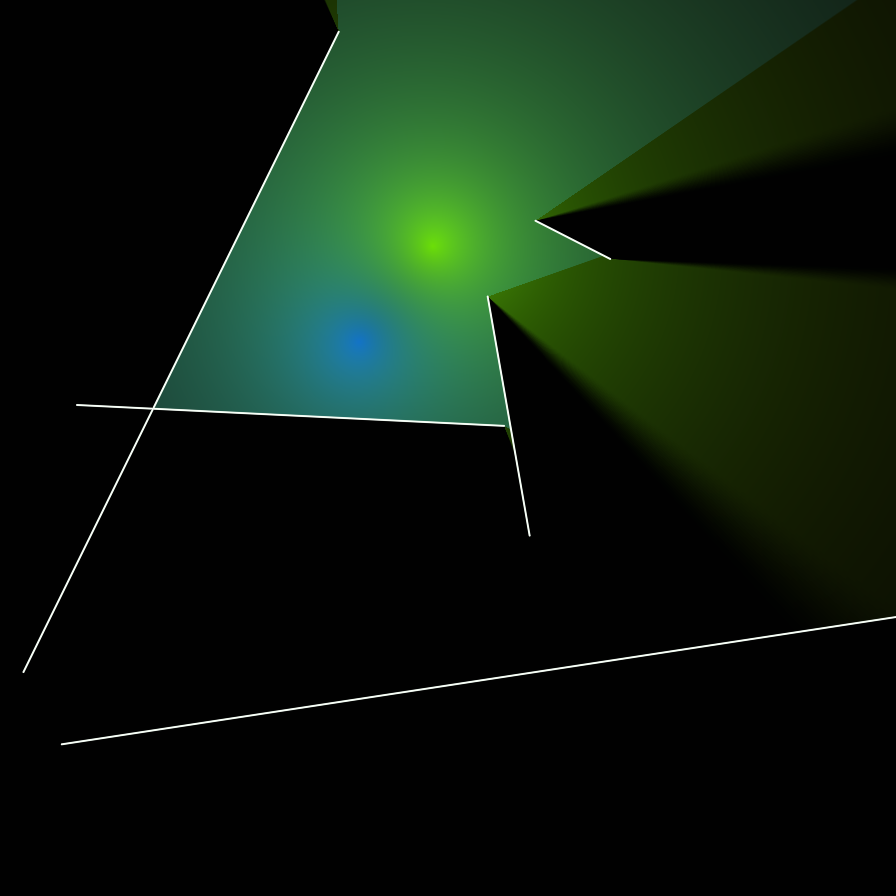
Give the GLSL for this background, as a three.js fragment shader.

```glsl
// Two coloured lamps shine over a dark floor crossed by thin white walls.
// Each lamp is sampled along its width; samples whose ray to the point
// crosses a wall are blocked, which gives sharp or soft shadow edges.

#define GREEN_POS vec2(0.483, 0.725)
#define BLUE_POS vec2(0.401, 0.6185)
#define GREEN vec3(0.47, 0.97, 0.03)
#define OLIVE vec3(0.56, 0.76, 0.06)
#define BLUE vec3(0.08, 0.50, 0.87)
#define GREEN_RADIUS 0.0075
#define BLUE_RADIUS 0.0006
#define CORE_SIZE 0.06
#define LINE_WIDTH 0.0011
#define LINE_SOFT 0.0007
#define WALLS 5
#define SAMPLES 24

varying vec2 vUv;

// End points of each wall: xy to zw.
vec4 wall(int i) {
  if (i == 0) return vec4(0.3780, 0.9645, 0.0262, 0.2500);
  if (i == 1) return vec4(0.0860, 0.5480, 0.5625, 0.5247);
  if (i == 2) return vec4(0.5443, 0.6690, 0.5911, 0.4023);
  if (i == 3) return vec4(0.5977, 0.7536, 0.6810, 0.7110);
  return vec4(0.0690, 0.1693, 1.0010, 0.3115);
}

float cross2(vec2 a, vec2 b) {
  return a.x * b.y - a.y * b.x;
}

float segmentDistance(vec2 p, vec2 a, vec2 b) {
  vec2 ab = b - a;
  float t = clamp(dot(p - a, ab) / dot(ab, ab), 0.0, 1.0);
  return length(p - a - ab * t);
}

// True where the segments p-q and a-b cross each other.
bool crosses(vec2 p, vec2 q, vec2 a, vec2 b) {
  vec2 pq = q - p;
  vec2 ab = b - a;
  bool split = cross2(pq, a - p) * cross2(pq, b - p) < 0.0;
  return split && cross2(ab, p - a) * cross2(ab, q - a) < 0.0;
}

// Share of a round lamp that can be seen from p.
float visibility(vec2 p, vec2 lamp, float radius) {
  vec2 toLamp = lamp - p;
  vec2 side = vec2(-toLamp.y, toLamp.x) / max(length(toLamp), 0.0001);
  float seen = 0.0;
  float total = 0.0;
  for (int s = 0; s < SAMPLES; s++) {
    float offset = (float(s) + 0.5) / float(SAMPLES) * 2.0 - 1.0;
    float chord = sqrt(1.0 - offset * offset);
    vec2 source = lamp + side * offset * radius;
    float open = 1.0;
    for (int i = 0; i < WALLS; i++) {
      vec4 w = wall(i);
      if (crosses(p, source, w.xy, w.zw)) open = 0.0;
    }
    seen += open * chord;
    total += chord;
  }
  return seen / total;
}

void main() {
  vec2 p = vUv;
  float greenDist = length(p - GREEN_POS);
  float blueDist = length(p - BLUE_POS);

  // Bright cores over wide, slowly fading halos.
  float greenCore = exp(-greenDist / CORE_SIZE);
  float blueCore = exp(-blueDist / CORE_SIZE);
  float greenGlow = 0.45 * exp(-greenDist / 0.4) + 0.55 * greenCore;
  float blueGlow = 0.40 * exp(-blueDist / 0.5) + 0.60 * blueCore;

  // Each core suppresses the other lamp's tint.
  vec3 greenTint = mix(GREEN, OLIVE, smoothstep(0.1, 0.65, greenDist));
  vec3 greenLight = greenTint * greenGlow * (1.0 - blueCore);
  vec3 blueLight = BLUE * blueGlow * (1.0 - greenCore);

  vec3 color = vec3(0.002, 0.005, 0.002);
  color += greenLight * visibility(p, GREEN_POS, GREEN_RADIUS);
  color += blueLight * visibility(p, BLUE_POS, BLUE_RADIUS);

  // Thin white walls.
  float nearest = 1.0;
  for (int i = 0; i < WALLS; i++) {
    vec4 w = wall(i);
    nearest = min(nearest, segmentDistance(p, w.xy, w.zw));
  }
  float line = 1.0 - smoothstep(LINE_WIDTH - LINE_SOFT, LINE_WIDTH + LINE_SOFT, nearest);
  color = mix(color, vec3(0.97, 1.0, 0.97), line);

  gl_FragColor = vec4(color, 1.0);
}
```
